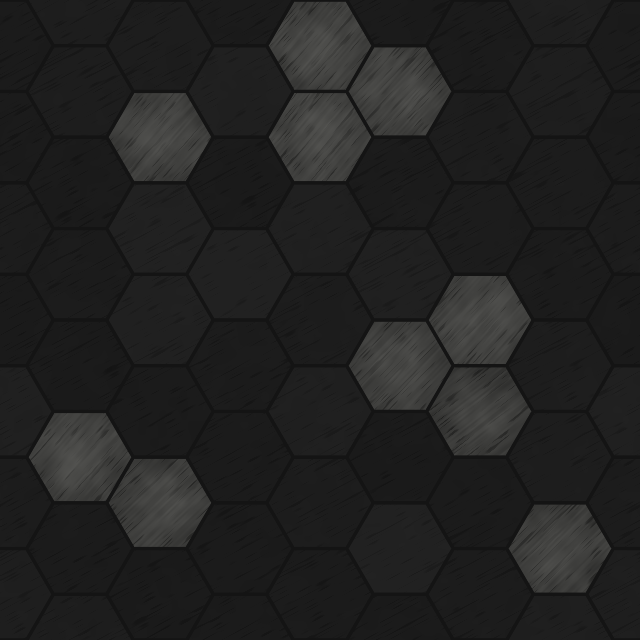
Reproduce this pattern procedurally as a three.js fragment shader.

```glsl
// Dark hexagonal tiles with brushed scratches and a few clusters of lighter metal tiles.
varying vec2 vUv;

float hash(vec2 p) {
  return fract(sin(dot(p, vec2(12.9898, 78.233))) * 43758.5453);
}

float noise(vec2 p) {
  vec2 i = floor(p);
  vec2 f = fract(p);
  f = f * f * (3.0 - 2.0 * f);
  float low = mix(hash(i), hash(i + vec2(1.0, 0.0)), f.x);
  float high = mix(hash(i + vec2(0.0, 1.0)), hash(i + vec2(1.0, 1.0)), f.x);
  return mix(low, high, f.y);
}

// Offset from the nearest tile centre; tiles are one unit high.
vec2 hexLocal(vec2 p) {
  vec2 period = vec2(1.7320508, 1.0);
  vec2 a = mod(p - vec2(0.0, 0.5) + 0.5 * period, period) - 0.5 * period;
  vec2 b = mod(p - vec2(0.8660254, 0.0) + 0.5 * period, period) - 0.5 * period;
  return dot(a, a) < dot(b, b) ? a : b;
}

float hexEdge(vec2 q) {
  q = abs(q);
  return 0.5 - max(q.y, dot(q, vec2(0.8660254, 0.5)));
}

// Light tiles gather around five points along a wave.
float lightTile(vec2 cell) {
  float lit = 0.0;
  for (int k = 0; k < 5; k++) {
    float i = float(k);
    vec2 cluster = vec2(1.5 + 1.4 * i, 3.6 + 2.6 * sin(1.4 * i - 0.785));
    cluster += vec2(-0.85, 0.35) * max(sin(1.57 * i), 0.0);
    vec2 d = (cell - cluster) * vec2(0.866, 1.0);
    lit = max(lit, step(length(d), 0.7));
  }
  return lit;
}

void main() {
  // Eight columns by seven rows, wrapping at the borders
  vec2 p = vUv * vec2(8.0 * 0.8660254, 7.0);
  vec2 q = hexLocal(p);
  vec2 cell = floor((p - q) / vec2(0.8660254, 0.5) + 0.5);
  cell = mod(cell, vec2(8.0, 14.0));
  float seed = hash(cell + 3.0);
  float lit = lightTile(cell * vec2(1.0, 0.5));

  // Brushing direction, steeper on the light tiles
  float angle = mix(0.5, 0.65 + 0.25 * seed, lit);
  vec2 along = vec2(cos(angle), sin(angle));
  vec2 brush = vec2(dot(q, along), dot(q, vec2(-along.y, along.x)));
  vec2 shift = 40.0 * vec2(seed, hash(cell + 9.0));

  // Wear: fine grain, sparse dark scratches and soft clouds
  float grain = noise(brush * vec2(3.0, 48.0) + shift);
  float scratch = smoothstep(0.7, 0.92, noise(brush * vec2(5.0, 62.0) + shift.yx));
  float cloud = noise(q * 4.0 + shift) * 0.6 + noise(q * 9.0 + shift.yx) * 0.4;

  float edge = hexEdge(q);
  float darkTone = mix(0.103, 0.13, seed * seed) + 0.008 * (cloud - 0.5);
  darkTone -= 0.022 * scratch;
  float lightTone = 0.212 + 0.035 * seed + 0.05 * smoothstep(0.0, 0.45, edge);
  lightTone += 0.07 * (cloud - 0.5) + 0.045 * (grain - 0.5);
  lightTone -= 0.07 * scratch * (1.0 - 0.6 * smoothstep(0.1, 0.4, edge));

  vec3 tile = mix(vec3(darkTone), lightTone * vec3(1.0, 1.0, 0.97), lit);
  vec3 color = mix(vec3(0.077), tile, smoothstep(0.013, 0.025, edge));
  gl_FragColor = vec4(color, 1.0);
}
```
